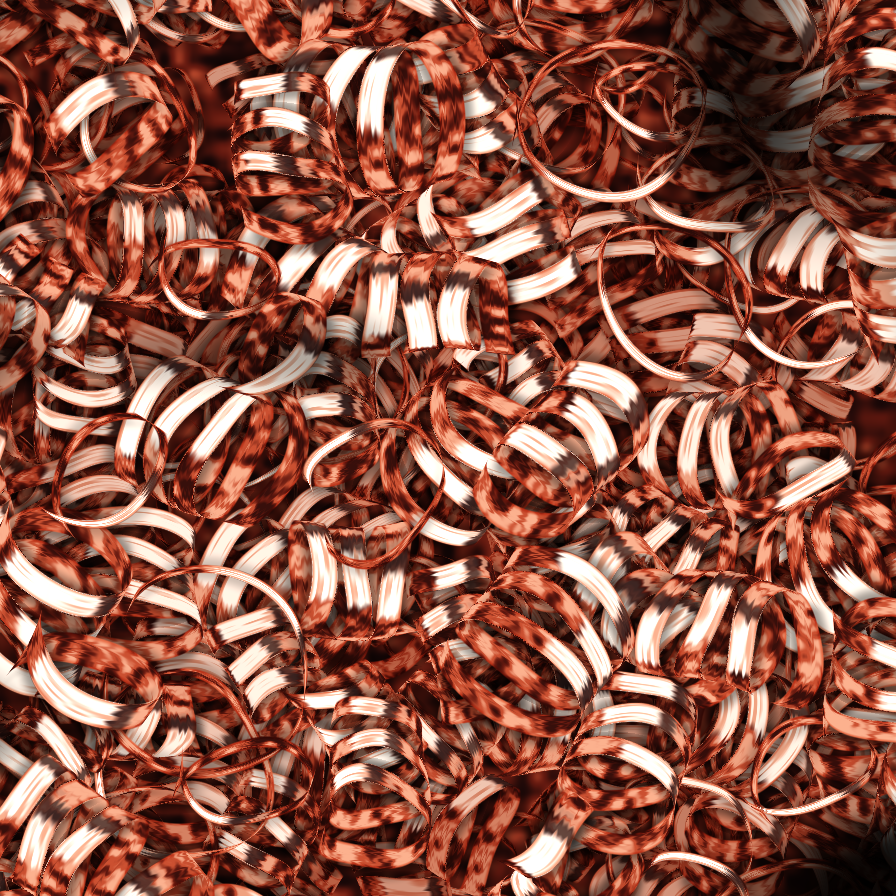
Reproduce this texture procedurally as a WebGL 1 fragment shader.

```glsl
precision highp float;
// A heap of glossy copper turnings: layers of scattered helical ribbons.
// Each coil is a projected helix solved in closed form. Layers run from the
// top down and stop once the pixel is covered; coils shade what lies below.
uniform vec2 u_resolution;

const vec3 BLACK = vec3(0.08, 0.025, 0.025);
const vec3 OXBLOOD = vec3(0.36, 0.09, 0.055);
const vec3 COPPER = vec3(0.71, 0.28, 0.17);
const vec3 ROSE = vec3(0.88, 0.62, 0.50);
const vec3 CREAM = vec3(0.99, 0.94, 0.89);
const vec3 SMOKE = vec3(0.22, 0.15, 0.14);

float hash(vec2 p) {
  vec3 q = fract(p.xyx * 0.1031);
  q += dot(q, q.yzx + 33.33);
  return fract((q.x + q.y) * q.z);
}

vec4 random4(vec2 p) {
  vec4 q = fract(p.xyxy * vec4(0.1031, 0.103, 0.0973, 0.1099));
  q += dot(q, q.wzxy + 33.33);
  return fract((q.xxyz + q.yzzw) * q.zywx);
}

float noise(vec2 p) {
  vec2 i = floor(p), f = fract(p);
  f = f * f * (3.0 - 2.0 * f);
  return mix(mix(hash(i), hash(i + vec2(1, 0)), f.x),
             mix(hash(i + vec2(0, 1)), hash(i + vec2(1, 1)), f.x), f.y);
}

vec3 copperTone(float t) {
  vec3 c = mix(BLACK, OXBLOOD, smoothstep(0.0, 0.3, t));
  c = mix(c, COPPER, smoothstep(0.25, 0.58, t));
  return mix(c, ROSE, smoothstep(0.62, 0.95, t));
}

// Metal at an angle along the turn; near is 1 on the bright outer face.
vec3 ribbonColor(float angle, float across, float near, float seed, float shift, float sheen) {
  float grain = noise(vec2(angle * 2.0 + seed * 70.0, across * 5.0 + seed * 50.0)) - 0.5;
  float crumple = noise(vec2(angle * 5.0 + seed * 91.0, across * 0.9 + shift * 37.0));
  crumple += 0.09 * sin(angle * 23.0 + 7.0 * grain + across * 2.0);
  vec3 c = copperTone(0.13 + 0.8 * smoothstep(0.08, 0.88, crumple));
  float g = angle - shift + 0.2 * grain;
  float reach = 0.2 + 0.5 * sheen;
  float gloss = 1.0 - smoothstep(reach, reach + 0.18, abs(g));
  float glint = 1.0 - smoothstep(0.04, 0.16, abs(g - reach - 0.6));
  float smoke = 1.0 - smoothstep(0.08, 0.26, abs(g - reach - 0.24));
  c = mix(c, SMOKE, 0.8 * smoke * near);
  c = mix(c, ROSE, 0.8 * glint * near);
  c = mix(c, mix(ROSE, CREAM, smoothstep(-0.45, 0.0, grain)), gloss * near);
  // Warm cut edges
  return mix(c, c * vec3(0.92, 0.62, 0.5), smoothstep(0.7, 1.0, abs(across)));
}

// Returns metal colour and coverage; through is the light passed below.
vec4 coil(vec2 q, vec4 a, vec4 b, float sheen, float soft, out float through) {
  through = 1.0;
  float ring = step(0.74, b.y);
  float turnAngle = 0.3 + 2.7 * (a.w - 0.5);
  float c = cos(turnAngle), s = sin(turnAngle);
  q = vec2(c * q.x + s * q.y, c * q.y - s * q.x);
  q += 0.025 * sin(q.yx * vec2(7.0, 5.0) + 30.0 * a.zw);

  float radius = mix(0.26 + 0.22 * a.z, 0.36 + 0.28 * a.z, ring);
  radius *= 1.0 + 0.5 * q.y * (b.z - 0.5);
  float u = q.x / radius;
  if (abs(u) > 0.999) return vec4(0.0);

  float tilt = mix(0.2 + 0.45 * fract(b.x * 2.0), 0.75 + 0.22 * a.z, ring);
  tilt *= b.x < 0.5 ? -1.0 : 1.0;
  float turns = floor(0.75 + 1.7 * b.y) * (1.0 - ring);
  float pitch = 0.25 - 0.03 * turns + 0.05 * fract(b.z * 7.0);
  float halfWidth = mix(pitch * (0.23 + 0.14 * b.z), 0.022, ring);
  float depth = sqrt(1.0 - u * u);
  float slope = min(abs(tilt * u) / depth, 6.0);
  float rim = (1.0 - abs(u)) * radius;
  float phi = acos(u);

  // x holds the far side of the helix, y the near side
  vec2 v = q.y + vec2(-1.0, 1.0) * (tilt * radius * depth - pitch * phi / 6.2832);
  vec2 turn = clamp(floor(v / pitch + 0.5), -turns, turns);
  vec2 dy = v - turn * pitch + 0.028 * sin(turn * 4.1 + 2.5 * u + 20.0 * a.z);
  vec2 d = (abs(dy) - halfWidth) / sqrt(1.0 + slope * slope) - mix(0.003, 0.008, ring);
  vec2 cover = (1.0 - smoothstep(-soft, soft, d)) * smoothstep(0.0, soft, rim);
  vec2 shadow = (1.0 - smoothstep(0.0, 0.1, d)) * smoothstep(0.0, 0.1, rim);
  shadow *= mix(0.42, 0.22, ring);
  float alpha = max(cover.x, cover.y);
  through = (1.0 - alpha) * (1.0 - shadow.x) * (1.0 - shadow.y);
  if (alpha <= 0.0) return vec4(0.0);

  float near = cover.y;
  float shift = (a.z - 0.5) * 1.1 + 0.35 * sin(mix(turn.x, turn.y, near) * 2.3 + 20.0 * b.z);
  vec2 across = clamp(dy / halfWidth, -1.0, 1.0);
  vec3 metal = ribbonColor(1.5708 - phi, mix(across.x, across.y, near), near, a.z, shift, sheen);
  return vec4(metal * (1.0 - shadow.y * (1.0 - near)), alpha);
}

void main() {
  vec2 p = gl_FragCoord.xy / u_resolution;
  float pixel = 1.0 / min(u_resolution.x, u_resolution.y);

  // Pockets near the border fall into shade; sheen drifts over the heap
  float border = smoothstep(0.38, 0.68, length(p - vec2(0.46, 0.44)));
  float pocket = noise(p * 5.0 + 2.0) + 0.3 - 0.5 * border;
  float lit = mix(0.07, 1.08, smoothstep(0.08, 0.5, pocket));
  float sheen = smoothstep(0.1, 0.9, noise(p * 4.0 + 17.0));

  vec3 color = vec3(0.0);
  float light = 1.0;
  for (int n = 0; n < 24; n++) {
    if (light < 0.03) break;
    // Six layers, each testing the four nearest cells
    float k = float(n);
    float layer = floor(k / 4.0);
    float cell = 0.185 - 0.01 * layer;
    vec2 grid = p / cell + layer * vec2(0.37, 0.61);
    vec2 box = floor(grid - 0.5) + vec2(mod(k, 2.0), mod(floor(k / 2.0), 2.0));
    vec2 id = box + layer * vec2(31.0, 67.0) + 101.0;
    vec4 a = random4(id), b = random4(id + 57.0);
    if (b.w > 0.75 + 0.04 * layer) continue;
    vec2 centre = box + 0.25 + 0.5 * a.xy;
    float through;
    vec4 metal = coil(grid - centre, a, b, sheen, pixel / cell, through);
    vec3 tint = mix(vec3(1.04), vec3(0.72, 0.48, 0.4), smoothstep(1.0, 5.0, layer));
    color += light * metal.a * metal.rgb * tint;
    light *= through;
  }
  // Deep floor of dim, crumpled copper
  color += light * copperTone(0.5 * noise(p * 60.0));
  gl_FragColor = vec4(min(color * lit, 1.0), 1.0);
}
```
